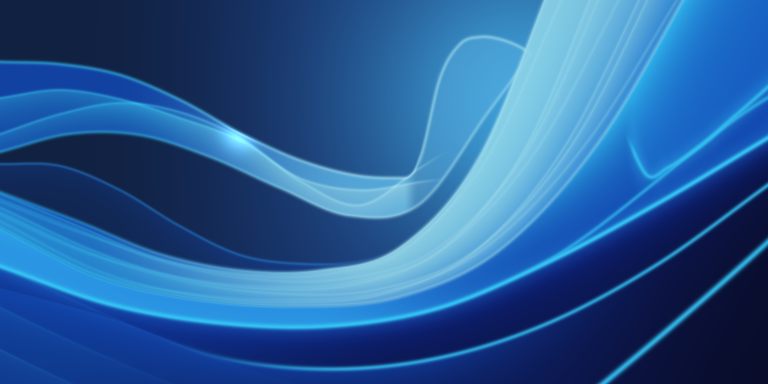
Give the GLSL for this background, as a Shadertoy shader.

```glsl
const vec3 NAVY = vec3(.065, .13, .26);
const vec3 MIDNIGHT = vec3(.035, .05, .17);
const vec3 ROYAL = vec3(.07, .28, .69);
const vec3 AZURE = vec3(.14, .5, .83);
const vec3 CYAN = vec3(.2, .76, .95);
const vec3 PALE = vec3(.66, .89, .94);

// Smooth curve through eight even heights, straight past the ends
float spline(float s, vec4 a, vec4 b) {
  float h[8] = float[8](a.x, a.y, a.z, a.w, b.x, b.y, b.z, b.w);
  if (s < 0.) return h[0] + s * (h[1] - h[0]);
  if (s > 7.) return h[7] + (s - 7.) * (h[7] - h[6]);
  int i = min(int(s), 6);
  float u = s - float(i), p = h[i], q = h[i + 1];
  float before = i > 0 ? h[i - 1] : 2. * p - q;
  float after = i < 6 ? h[i + 2] : 2. * q - p;
  float m = .5 * (q - before), n = .5 * (after - p);
  return p + u * (m + u * (3. * (q - p) - 2. * m - n + u * (m + n - 2. * (q - p))));
}

// Signed distance to a curve from x = start to end, positive above
float curve(vec2 p, float start, float end, vec4 a, vec4 b) {
  float scale = 7. / (end - start), s = (p.x - start) * scale;
  float slope = (spline(s + .05, a, b) - spline(s - .05, a, b)) * scale * 10.;
  return (p.y - spline(s, a, b)) / sqrt(1. + slope * slope);
}

// Strand of the rising fan, from inner edge t = 0 to outer edge t = 1
float strand(vec2 p, float t) {
  return curve(p, 0., mix(1.458, 1.823, t),
    mix(vec4(.5, .422, .339, .297), vec4(.406, .276, .219, .203), t),
    mix(vec4(.297, .357, .596, 1.104), vec4(.227, .349, .635, 1.08), t));
}

float above(float d) { return smoothstep(-.003, .003, d); }
float stroke(float d, float width) { return exp(-d * d / (width * width)); }
float sheen(float d, float reach) { return above(-d) * exp(min(d, 0.) / reach); }

vec3 backdrop(vec2 p) {
  vec2 q = p - vec2(1.36, .74);
  vec3 col = mix(NAVY, vec3(.09, .2, .43), smoothstep(.2, 1., p.x));
  return mix(col, vec3(.25, .64, .86), .95 * exp(-5.5 * dot(q, q)));
}

// Upper ribbon, turning into a tall veil
vec3 ribbon(vec3 col, vec2 p) {
  float crest = curve(p, 0., 1.094, vec4(.839, .833, .805, .74), vec4(.654, .583, .542, .536));
  float veil = curve(p, 1.042, 1.406, vec4(.536, .589, .797, .885), vec4(.904, .898, .878, .844));
  float hem = curve(p, 0., 1.276, vec4(.604, .651, .648, .591), vec4(.51, .438, .469, .714));
  float fold = curve(p, 0., 1.094, vec4(.745, .766, .742, .693), vec4(.635, .536, .505, .526));
  float twist = curve(p, 0., 1.094, vec4(.651, .703, .732, .708), vec4(.641, .529, .466, .563));
  float rising = smoothstep(1.05, 1.09, p.x);
  float top = mix(crest, veil, rising);
  float inside = above(-top) * above(hem);
  float light = smoothstep(.3, .95, p.x);
  float folds = 1. - smoothstep(1.05, 1.18, p.x);
  vec3 tint = mix(CYAN, PALE, light);
  vec3 cloth = mix(ROYAL, vec3(.36, .7, .89), light);
  cloth = mix(cloth, tint, folds * (.5 * sheen(fold, .06) + .3 * sheen(twist, .05)));
  col = mix(col, cloth, inside * mix(.86, .42, rising));
  float lines = .55 * stroke(top, .005) * above(hem) + .45 * stroke(hem, .005) * above(-top);
  lines += .4 * folds * inside * (stroke(fold, .004) + stroke(twist, .004));
  col = mix(col, tint, min(lines, .9));
  vec2 q = p - vec2(.625, .654);
  return col + vec3(.25, .35, .4) * exp(-dot(q, q) * 500.) * inside;
}

// Translucent strands between the two edges of the fan
vec3 fan(vec3 col, vec2 p, float inner, float outer) {
  float across = clamp(-inner / max(outer - inner, .0001), 0., 1.);
  float light = smoothstep(.15, 1.05, p.x);
  vec3 tint = mix(CYAN, PALE, light);
  vec3 silk = mix(vec3(.52, .81, .9), AZURE, across * across);
  silk = mix(mix(ROYAL, AZURE, across), silk, light);
  for (int i = 0; i < 8; i++) {
    float k = float(i);
    float d = strand(p, (k + .3) / 8. + .11 * sin(2.6 * p.x + 2.1 * k));
    float strength = .16 + .12 * sin(k * 2.4 + 1.);
    silk = mix(silk, tint, strength * sheen(d, .04) + .25 * stroke(d, .004));
  }
  col = mix(col, silk, above(-inner) * above(outer) * .92);
  return mix(col, tint, .4 * (stroke(inner, .005) + stroke(outer, .005)));
}

// Dark area under the main sweep, with soft folds on the left
vec3 depths(vec2 p, float sweep, float arc) {
  vec3 col = mix(ROYAL * .8, vec3(.045, .09, .31), smoothstep(0., 1.1, p.x));
  col = mix(col, MIDNIGHT, smoothstep(1.3, 2., p.x - .5 * p.y));
  col = mix(col, vec3(.05, .17, .66), .75 * exp(min(sweep, 0.) * 18.));
  col = mix(col, ROYAL, .65 * sheen(arc, .09) * (1. - smoothstep(1., 1.8, p.x)));
  for (int i = 0; i < 3; i++) {
    float d = p.y - .31 + .11 * float(i) + .5 * p.x - .12 * p.x * p.x;
    col = mix(col, AZURE, (.2 * sheen(d, .04) + .15 * stroke(d, .004)) * exp(-2.5 * p.x));
  }
  return col;
}

// Right wing with its curled panel
vec3 wing(vec2 p, float outer) {
  float hook = curve(p, 1.635, 2., vec4(.635, .542, .563, .596), vec4(.635, .682, .727, .773));
  float panel = smoothstep(1.625, 1.655, p.x);
  vec3 col = mix(vec3(.16, .56, .88), ROYAL, smoothstep(.8, 1.45, p.x));
  col = mix(col, vec3(.1, .42, .8), .6 * panel * above(hook));
  col = mix(col, CYAN, .85 * exp(min(outer, 0.) * 13.) * smoothstep(.15, .75, p.y));
  return mix(col, CYAN, panel * (.6 * stroke(hook, .006) + .25 * stroke(hook, .025)));
}

void mainImage(out vec4 fragColor, in vec2 fragCoord) {
  vec2 p = fragCoord / iResolution.xy * vec2(2., 1.);
  float inner = strand(p, 0.), outer = strand(p, 1.);
  float sweep = curve(p, 0., 2., vec4(.307, .208, .159, .151), vec4(.198, .318, .471, .641));
  float arc = curve(p, 0., 2., vec4(.25, .172, .07, .039), vec4(.068, .159, .313, .518));
  float mist = curve(p, 0., 1.094, vec4(.573, .568, .505, .411), vec4(.336, .313, .32, .375));
  float slash = p.y - .86 * (p.x - 1.57) - .1 * (p.x - 1.57) * (p.x - 2.);
  float upper = sweep - .09 * smoothstep(1.35, 2., p.x);

  vec3 col = ribbon(backdrop(p), p);
  float fade = 1. - smoothstep(.8, 1.05, p.x);
  col = mix(col, ROYAL, fade * (.12 * above(-mist) + .2 * sheen(mist, .05)));
  col = mix(col, AZURE, .5 * fade * stroke(mist, .004));
  col = mix(col, wing(p, outer), above(-outer));
  col = mix(col, depths(p, sweep, arc), above(-sweep));
  col = fan(col, p, inner, outer);

  // Luminous arcs
  col = mix(col, CYAN, .85 * stroke(sweep, .007) + .15 * stroke(sweep, .03));
  col = mix(col, CYAN, .65 * stroke(upper, .006) * smoothstep(1.3, 1.5, p.x));
  col = mix(col, CYAN, .8 * stroke(arc, .006) * smoothstep(.35, .95, p.x));
  col = mix(col, CYAN, .9 * stroke(slash, .011));
  fragColor = vec4(clamp(col, 0., 1.), 1.);
}
```
